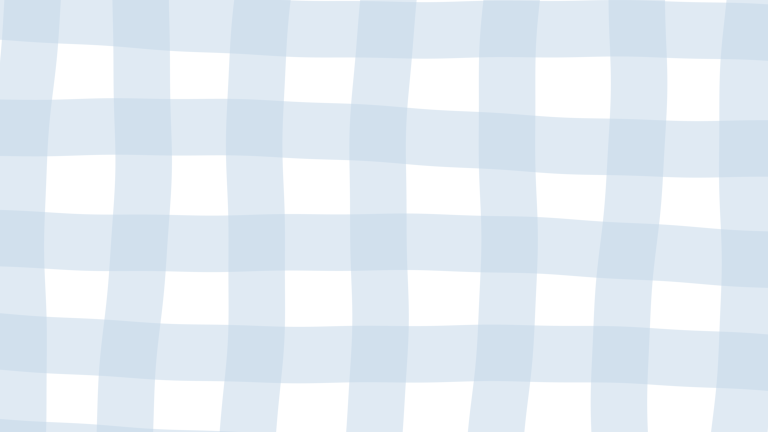
Reproduce this pattern procedurally as a Shadertoy shader.

```glsl
// Hand-painted gingham: seven leaning columns and five tilted rows of
// translucent pale blue on white, darker where two bands cross.
// Each band is a distance to a centre line bent by layered sines.

#define COLUMNS 7
#define ROWS 5
#define COLUMN_STEP 0.281
#define ROW_STEP 0.251
#define HALF_WIDTH 0.0654
#define COLUMN_LEAN 0.037
#define ROW_TILT 0.0275
#define SWAY 0.0108
#define TREMOR 0.0011
#define PAPER vec3(1.0)
#define INK vec3(0.768, 0.844, 0.911)
#define OPACITY 0.525

// Slow sway plus a small brush tremor along a band.
float wobble(float t, float frequency, float phase) {
    return SWAY * cos(frequency * t - phase)
         + TREMOR * sin(21.0 * t + 2.3 * phase);
}

// Horizontal position of a column's centre at height y.
float columnCentre(float i, float y) {
    float j = i - 1.0;
    float phase = 3.3 - 2.48 * j + 0.68 * j * j;
    float spacing = -0.007 - 0.0116 * cos(1.1 * (i - 2.0));
    return 0.03 + COLUMN_STEP * i + COLUMN_LEAN * y + spacing
         + wobble(y, 6.0, phase);
}

// Depth below the top edge of a row's centre at position x.
float rowCentre(float i, float x) {
    float phase = 2.56 + 3.036 * i - 0.396 * i * i;
    float spacing = 0.006 * sin(0.785 * i);
    return 0.036 + ROW_STEP * i + ROW_TILT * x + spacing
         + wobble(x, 3.57, phase);
}

// Smooth coverage of a band at the given distance from its centre.
float bandCoverage(float distanceToCentre) {
    float soft = 0.75 / iResolution.y;
    return 1.0 - smoothstep(-soft, soft, distanceToCentre - HALF_WIDTH);
}

void mainImage(out vec4 fragColor, in vec2 fragCoord) {
    vec2 uv = fragCoord / iResolution.y;
    float depth = 1.0 - uv.y;

    // Nearest centre line in each direction
    float columnDistance = 1.0;
    for (int i = 0; i < COLUMNS; i++) {
        float centre = columnCentre(float(i), uv.y);
        columnDistance = min(columnDistance, abs(uv.x - centre));
    }
    float rowDistance = 1.0;
    for (int i = 0; i < ROWS; i++) {
        float centre = rowCentre(float(i), uv.x);
        rowDistance = min(rowDistance, abs(depth - centre));
    }

    // Two translucent washes over the paper
    vec3 color = mix(PAPER, INK, OPACITY * bandCoverage(columnDistance));
    color = mix(color, INK, OPACITY * bandCoverage(rowDistance));
    fragColor = vec4(color, 1.0);
}
```
